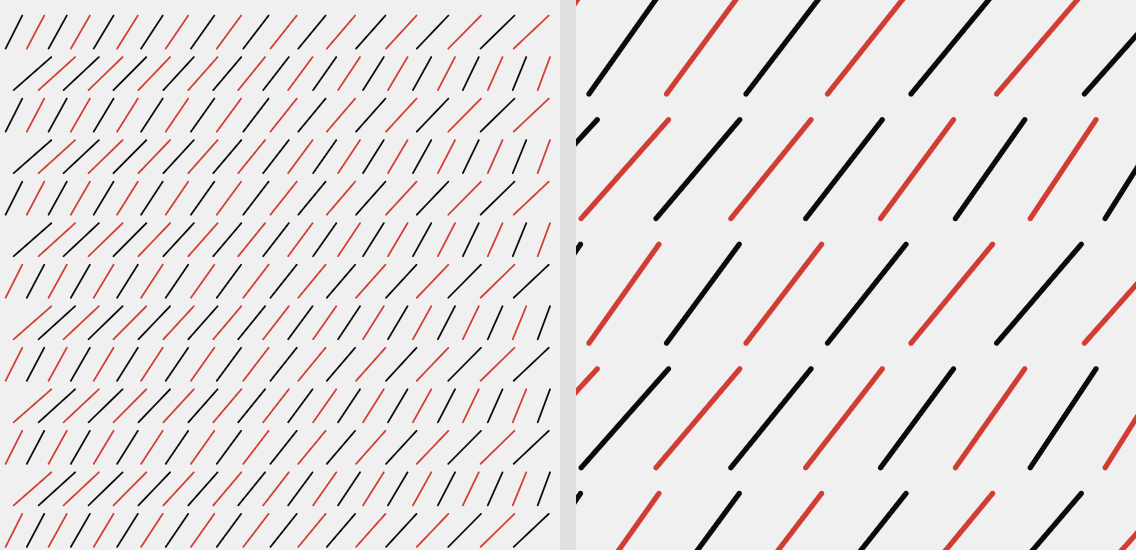
Left, the full canvas; right, a detail of the centre.
Give the GLSL for this pattern, as a WebGL 2 fragment shader.

```glsl
#version 300 es
precision highp float;
// Thirteen rows of slanted round-capped strokes, alternately black and red, on pale grey.
// Even rows hold 20 strokes spreading geometrically to the right, odd rows 22 evenly
// spaced ones that grow steeper; each pixel takes its distance to the strokes of its row.

uniform vec2 u_resolution;
out vec4 fragColor;

float segmentDistance(vec2 p, vec2 a, vec2 b) {
  vec2 pa = p - a, ba = b - a;
  return length(pa - ba * clamp(dot(pa, ba) / dot(ba, ba), 0.0, 1.0));
}

// Stroke positions along a row: x is the lower end, y the upper end
vec2 strokeEnds(float i, bool spreading) {
  return spreading
    ? vec2(7.7, 30.5) + vec2(1164.0, 1206.0) * (pow(1.025, i) - 1.0)
    : vec2(18.8, 70.3) + vec2(34.22, 32.57) * i;
}

void main() {
  // The canvas is 768 units wide, with y measured down from the top edge
  float unitsPerPixel = 768.0 / u_resolution.x;
  vec2 p = vec2(gl_FragCoord.x, u_resolution.y - gl_FragCoord.y) * unitsPerPixel;

  // Row under this pixel
  float row = clamp(floor((p.y - 15.5) / 56.95), 0.0, 12.0);
  bool spreading = mod(row, 2.0) < 0.5;
  float top = 21.4 + 56.95 * row;
  float firstIsRed = step(6.0, row);

  vec3 paper = vec3(0.94);
  vec3 black = vec3(0.04);
  vec3 red = vec3(0.82, 0.24, 0.20);
  vec3 color = paper;

  // Strokes of the row, the colour order swapping from the seventh row on
  int count = spreading ? 20 : 22;
  for (int n = 0; n < count; n++) {
    float i = float(n);
    vec2 ends = strokeEnds(i, spreading);
    float d = segmentDistance(p, vec2(ends.x, top + 45.2), vec2(ends.y, top));
    float coverage = clamp(0.5 + (1.2 - d) / unitsPerPixel, 0.0, 1.0);
    vec3 ink = mod(i + firstIsRed, 2.0) < 0.5 ? black : red;
    color = mix(color, ink, coverage);
  }

  fragColor = vec4(color, 1.0);
}
```
